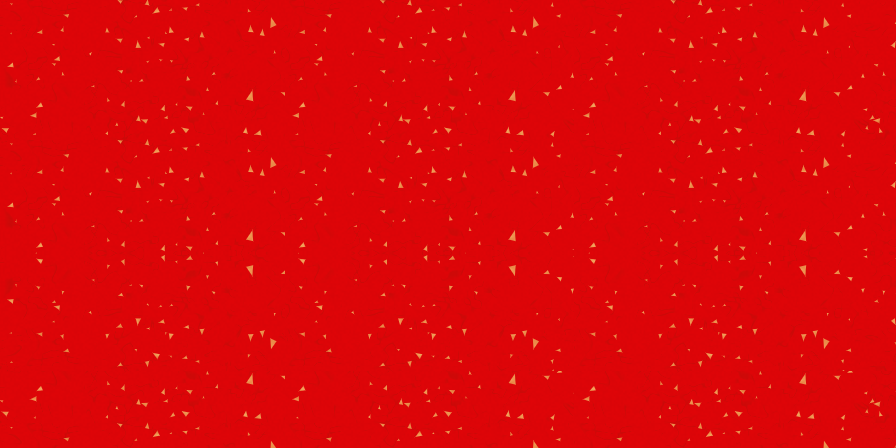
Give the GLSL for this pattern, as a WebGL 2 fragment shader.

```glsl
#version 300 es
precision highp float;

uniform vec2 u_resolution;
out vec4 fragColor;

float hash(vec2 p) {
    vec3 q = fract(vec3(p.xyx) * 0.1031);
    q += dot(q, q.yzx + 33.33);
    return fract((q.x + q.y) * q.z);
}

float noise(vec2 p) {
    vec2 i = floor(p), f = fract(p);
    f = f * f * (3.0 - 2.0 * f);
    return mix(mix(hash(i), hash(i + vec2(1, 0)), f.x),
               mix(hash(i + vec2(0, 1)), hash(i + vec2(1, 1)), f.x), f.y);
}

float cross2(vec2 a, vec2 b) { return a.x * b.y - a.y * b.x; }

// Signed distance to the line through a and b
float edge(vec2 p, vec2 a, vec2 b) {
    return cross2(p - a, normalize(b - a));
}

float triangle(vec2 p, vec2 a, vec2 b, vec2 c) {
    float winding = sign(cross2(b - a, c - a));
    return max(max(edge(p, a, b) * winding, edge(p, b, c) * winding),
               edge(p, c, a) * winding);
}

// Three overlapping columns; the rows repeat, mirror, then repeat again
vec2 foldToTile(vec2 p) {
    float x = p.x < 244.0 ? p.x : p.x < 492.0 ? p.x - 225.0 : p.x - 474.0;
    float y = p.y < 217.0 ? p.y : p.y < 318.0 ? 434.0 - p.y : p.y - 243.0;
    return vec2(x, mod(y, 120.0));
}

// Distance to the nearest small flake, one candidate per jittered cell
float flakes(vec2 p) {
    float d = 1e3;
    vec2 cell = floor(p / 12.0);
    for (int j = -1; j <= 1; j++) {
        for (int i = -1; i <= 1; i++) {
            vec2 id = cell + vec2(i, j);
            vec2 key = vec2(id.x + 40.0, mod(id.y, 10.0) + 7.0);
            float x = id.x * 12.0;
            float sparse = smoothstep(130.0, 190.0, x) * (1.0 - smoothstep(235.0, 260.0, x));
            if (hash(key) > 0.42 - 0.2 * sparse) continue;

            vec2 jitter = vec2(hash(key + 17.3), hash(key + 51.7));
            vec2 q = p - (id + 0.1 + 0.8 * jitter) * 12.0;
            float size = mix(0.8, 3.2, hash(key + 83.1));
            // Flakes point mostly left or up
            float angle = hash(key + 29.9) < 0.6 ? 3.14 : -1.3;
            angle += 1.2 * (hash(key + 67.4) - 0.5);
            vec2 along = size * vec2(cos(angle), sin(angle));
            vec2 side = vec2(-along.y, along.x);
            d = min(d, triangle(q, along * 1.2, -0.7 * along + 0.8 * side,
                                -0.6 * along - 0.65 * side));
        }
    }
    return d;
}

void main() {
    // Canvas is 384 units high, with y running down
    float unit = 384.0 / u_resolution.y;
    vec2 p = gl_FragCoord.xy * unit;
    p.y = 384.0 - p.y;
    vec2 tile = foldToTile(p);

    // Red paper with faint dark fibres and grain
    float ridge = abs(noise(tile / 6.0 + 2.0 * noise(tile / 17.0)) - 0.5);
    float fibre = (1.0 - smoothstep(0.01, 0.07, ridge)) * smoothstep(0.35, 0.75, noise(tile / 9.0 + 31.0));
    vec3 paper = mix(vec3(0.865, 0.02, 0.03), vec3(0.79, 0.04, 0.03), 0.8 * fibre);
    paper *= 1.0 + 0.025 * (noise(tile / 1.6) - 0.5);

    // Small flakes and the two large shards of each tile
    float d = flakes(tile);
    d = min(d, triangle(tile, vec2(232.3, 14.7), vec2(237.0, 21.5), vec2(231.7, 24.0)));
    d = min(d, triangle(tile, vec2(216.3, 77.3), vec2(211.0, 85.3), vec2(217.0, 86.7)));

    vec3 gold = mix(vec3(0.9, 0.5, 0.25), vec3(0.95, 0.64, 0.36), noise(tile / 2.5 + 9.0));
    float coverage = clamp(0.5 - d / unit, 0.0, 1.0);
    fragColor = vec4(mix(paper, gold, coverage), 1.0);
}
```
